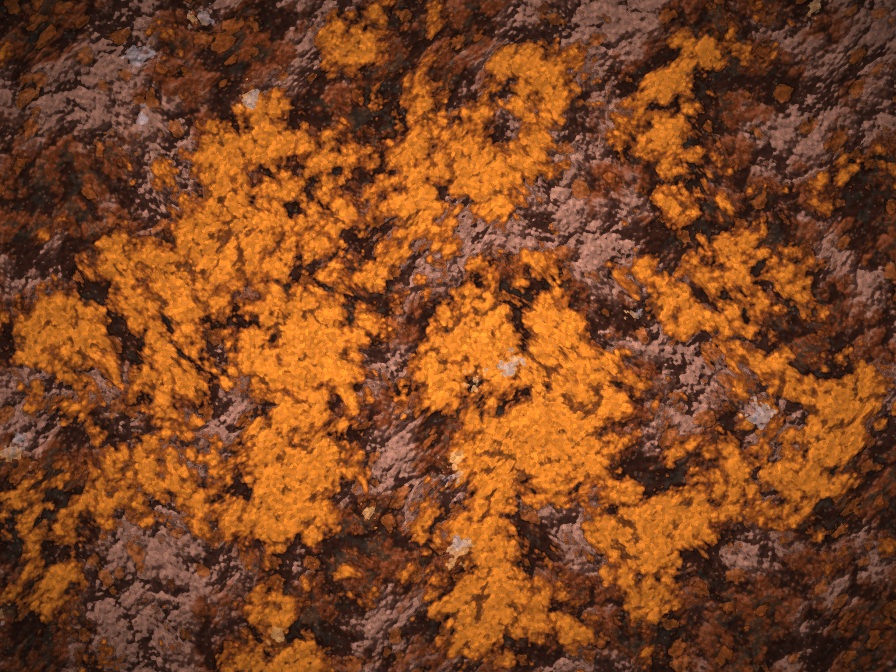
Reproduce this texture procedurally as a Shadertoy shader.

```glsl
// Weathered iron plate: flaking orange rust over dark brown and mauve scale

vec2 hash2(vec2 p) {
    vec3 q = fract(p.xyx * vec3(0.1031, 0.1030, 0.0973));
    q += dot(q, q.yzx + 33.33);
    return fract((q.xx + q.yz) * q.zy);
}

// Cellular noise: distance to the nearest seed, and that seed's random pair
vec3 cells(vec2 p) {
    vec2 base = floor(p), f = p - base;
    vec3 nearest = vec3(9.0, 0.0, 0.0);
    for (int y = -1; y <= 1; y++)
    for (int x = -1; x <= 1; x++) {
        vec2 cell = vec2(x, y);
        vec2 seed = hash2(base + cell);
        vec2 d = cell + seed - f;
        float dist = dot(d, d);
        if (dist < nearest.x) nearest = vec3(dist, hash2(base + cell + 71.0));
    }
    return vec3(sqrt(nearest.x), nearest.yz);
}

// Layered cellular distances, averaging about 0.44
float crust(vec2 p, int octaves) {
    float sum = 0.0, total = 0.0, amp = 1.0;
    for (int i = 0; i < octaves; i++) {
        sum += amp * cells(p).x;
        total += amp;
        amp *= 0.62;
        p = mat2(1.6, 1.2, -1.2, 1.6) * p + 19.7;
    }
    return sum / total;
}

// Layered sines roughen outlines without stretching the grain
vec2 warp(vec2 p) {
    float freq = 9.0;
    for (int i = 0; i < 4; i++) {
        p += 0.16 / freq * sin(freq * p.yx + vec2(1.3, 4.1) * float(i + 1));
        freq *= 2.3;
    }
    return p;
}

void mainImage(out vec4 fragColor, in vec2 fragCoord) {
    vec2 p = fragCoord / iResolution.y;
    vec2 uv = fragCoord / iResolution.xy;
    vec2 q = warp(p) + 4.0;

    // Relief lit from the upper left
    float relief = crust(q * 17.0, 4);
    float lit = crust((q + vec2(-0.003, 0.004)) * 17.0, 4) - relief;
    float pits = crust(q * 44.0 + 8.0, 3);
    vec3 grain = cells(p * 190.0);

    // Dark scale with red-brown, mauve and slate areas
    float stain = crust(q * 4.5 + 17.0, 5);
    vec3 col = mix(vec3(0.47, 0.22, 0.11), vec3(0.20, 0.105, 0.075),
                   smoothstep(0.37, 0.53, relief));
    float mauve = smoothstep(0.40, 0.50, stain + 0.2 * (0.44 - pits));
    float hollow = smoothstep(0.42, 0.58, relief);
    col = mix(col, vec3(0.40, 0.265, 0.225), mauve * (0.85 - 0.6 * hollow));
    float shine = lit + 0.6 * (stain - 0.46) + 0.4 * (0.43 - relief);
    col = mix(col, vec3(0.64, 0.44, 0.37),
              (0.2 + 0.7 * mauve) * smoothstep(-0.01, 0.07, shine));
    float slate = smoothstep(0.40, 0.32, stain) * smoothstep(0.42, 0.54, pits);
    col = mix(col, vec3(0.21, 0.19, 0.16), 0.6 * slate);

    // Small blisters of rust with dark rims
    vec3 blister = cells(q * 30.0 + 3.0);
    float size = 0.18 + 0.32 * blister.z + 0.9 * (0.44 - pits);
    float chosen = step(0.74, blister.y);
    float spot = chosen * smoothstep(size, size - 0.14, blister.x);
    float ring = chosen * smoothstep(0.13, 0.02, abs(blister.x - size));
    col = mix(col, vec3(0.62, 0.31, 0.12), 0.75 * spot);
    col *= 1.0 - 0.28 * ring;

    // Ragged orange patches, thickest around the lower middle
    vec2 away = uv - vec2(0.5, 0.43);
    float level = 0.494 - crust(q * 3.9 + 2.0, 6) - 0.6 * dot(away, away)
                + 0.3 * (0.44 - relief) + 0.2 * (0.44 - pits);
    float patchy = smoothstep(-0.018, 0.018, level);
    vec3 rust = mix(vec3(0.43, 0.20, 0.09), vec3(0.61, 0.31, 0.11),
                    smoothstep(-0.005, 0.045, level));
    rust = mix(rust, vec3(0.86, 0.48, 0.15),
               smoothstep(0.03, 0.115, level + 0.12 * (0.44 - pits)));
    rust = mix(rust, vec3(0.38, 0.20, 0.10),
               0.8 * smoothstep(0.47, 0.60, 0.6 * pits + 0.4 * relief));
    col = mix(col, rust, patchy);

    // Shadow under the flaking edges
    col *= 1.0 - 0.3 * smoothstep(0.024, 0.0, abs(level + 0.02));

    // A few pale chips
    vec3 chip = cells(q * 11.0 + 31.0);
    float chipSize = 0.10 + 0.13 * chip.z + 0.6 * (0.44 - pits);
    float bare = step(0.95, chip.y) * smoothstep(chipSize, chipSize - 0.06, chip.x);
    col = mix(col, mix(vec3(0.86, 0.62, 0.40), vec3(0.70, 0.62, 0.64), mauve),
              0.75 * bare);

    // Relief shading, sandy grain and bright specks
    col *= clamp(1.0 + mix(1.6, 0.9, patchy) * lit, 0.6, 1.3);
    col *= 0.90 + 0.26 * grain.y - 0.08 * grain.x;
    float speck = step(0.88, grain.z) * smoothstep(0.6, 0.2, grain.x);
    col = mix(col, vec3(0.66, 0.44, 0.32), 0.3 * speck);

    // Darkened corners
    vec2 c = uv - 0.5;
    col *= 1.12 - 1.25 * dot(c, c);
    fragColor = vec4(clamp(col, 0.0, 1.0), 1.0);
}
```
